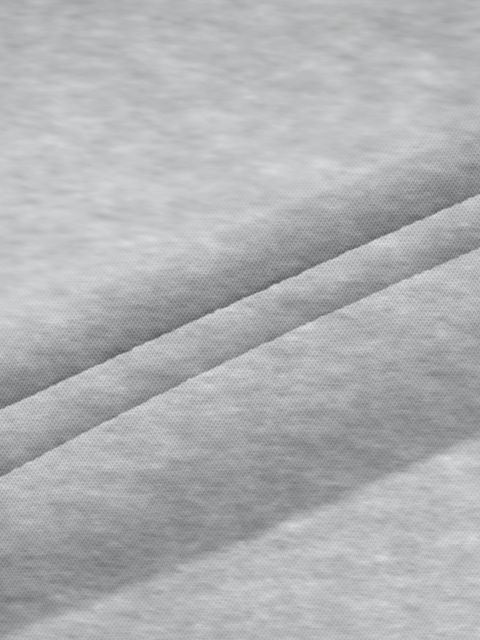
This texture is drawn by a WebGL 2 fragment shader. Its source:

```glsl
#version 300 es
precision highp float;
// Heather grey knit fabric with two diagonal rolled folds and a soft shadow.
uniform vec2 u_resolution;
out vec4 fragColor;

const float TAU = 6.2831853;

vec3 hash3(vec2 cell) {
  vec3 h = fract(cell.xyx * vec3(0.1031, 0.1030, 0.0973));
  h += dot(h, h.yxz + 33.33);
  return fract((h.xxy + h.yzz) * h.zyx);
}

// Cellular noise: one jittered soft spot per cell, signed around zero.
float spotNoise(vec2 q) {
  vec2 cell = floor(q);
  float sum = 0.0;
  for (int j = -1; j <= 1; j++) {
    for (int i = -1; i <= 1; i++) {
      vec2 id = cell + vec2(i, j);
      vec3 h = hash3(id);
      vec2 d = q - id - h.xy;
      sum += (h.z - 0.5) * exp(-3.0 * dot(d, d));
    }
  }
  return 2.0 * sum;
}

// Height of a gently bowed fold line.
float foldLine(float x, float start, float slope, float bow) {
  return start + x * (slope + bow * x);
}

// Soft mask that is one below the line.
float below(float y, float line, float blur) {
  return 1.0 - smoothstep(-blur, blur, y - line);
}

// Blended fibres: broad sideways smudges plus finer streaks.
float heather(vec2 p, float focus) {
  float smudge = spotNoise(p / vec2(0.055, 0.020));
  float streak = spotNoise(p / vec2(0.024, 0.008) + 17.0);
  float fibre = spotNoise(p / vec2(0.010, 0.0035) + 41.0);
  return 0.034 * smudge + 0.036 * streak + mix(0.012, 0.036, focus) * fibre;
}

// Staggered loops: dark gaps between paired bright strands.
float stitches(vec2 p, vec2 size) {
  vec2 q = p / size;
  q.x += 0.12 * sin(q.y * 0.31) + 0.10 * sin(q.y * 0.17 + q.x * 0.09);
  q.y += 0.15 * sin(q.x * 0.23);
  float loops = cos(TAU * q.x) * cos(TAU * q.y);
  float strands = cos(TAU * (q.x * 2.0 + 0.2 * sin(TAU * q.y)));
  return 0.25 * strands - smoothstep(-0.1, 0.9, loops) + 0.38;
}

void main() {
  vec2 uv = gl_FragCoord.xy / u_resolution;
  vec2 p = uv * vec2(0.75, 1.0);
  float x = uv.x;
  float fuzz = 0.0016 * spotNoise(p / 0.006);
  float y = uv.y + fuzz;

  // Fold lines, from upper to lower
  float crest = foldLine(x, 0.479, 0.345, -0.026);
  float crease = foldLine(x, 0.359, 0.350, -0.012);
  float lip = foldLine(x, 0.254, 0.405, -0.046);
  float shadowEdge = foldLine(x, 0.004, 0.280, 0.036);

  // Position across each part: zero at its top, one at its foot
  float rollT = (crest - y) / (crest - crease);
  float bandT = (crease - y) / (crease - lip);
  float apronT = (lip - y) / (lip - shadowEdge);

  // Tone of each part
  float backTone = 0.785 - 0.065 * smoothstep(0.72, 1.0, y) - 0.020 * x;
  backTone -= 0.030 * smoothstep(0.5, 0.0, x) * smoothstep(0.85, 1.0, y);

  float middle = exp(-5.0 * (x - 0.48) * (x - 0.48));
  float rollTone = mix(mix(0.755, 0.690, x), 0.545, smoothstep(0.0, 0.85, rollT));
  rollTone -= (0.07 + 0.09 * middle) * exp(-max(y - crease, 0.0) / 0.011);

  float bandTone = mix(0.725, 0.565, smoothstep(0.05, 0.95, bandT));
  bandTone += 0.050 * exp(-max(crease - y, 0.0) / 0.006);
  bandTone -= 0.075 * exp(-max(y - lip, 0.0) / 0.006);

  float apronTone = mix(0.715, 0.545 + 0.025 * x, smoothstep(0.0, 0.85, apronT));
  apronTone += 0.050 * exp(-max(lip - y, 0.0) / 0.008);

  float floorTone = 0.690 + 0.045 * smoothstep(0.15, 0.75, x);

  // Stack the parts from back to front
  float tone = mix(backTone, rollTone, below(y, crest, 0.009));
  tone = mix(tone, bandTone, below(y, crease, 0.0025));
  tone = mix(tone, apronTone, below(y, lip, 0.0025));
  tone = mix(tone, floorTone, below(y, shadowEdge, 0.013));

  // Knit grain, sharp on the folds and blurred far behind them
  float focus = below(y, crest + 0.01, 0.07);
  float nearFold = focus * smoothstep(-0.05, 0.28, y - shadowEdge);
  float grain = heather(p + vec2(0.0, 0.06 * p.x), focus);
  vec2 weave = vec2(p.x + 0.10 * p.y, p.y - 0.06 * p.x);
  float knit = stitches(weave, vec2(0.0066, 0.0092));
  tone += grain + knit * mix(0.008, mix(0.045, 0.085, nearFold), focus);

  vec3 greyTint = vec3(-0.005, 0.003, 0.005);
  fragColor = vec4(clamp(vec3(tone) + greyTint, 0.0, 1.0), 1.0);
}
```
